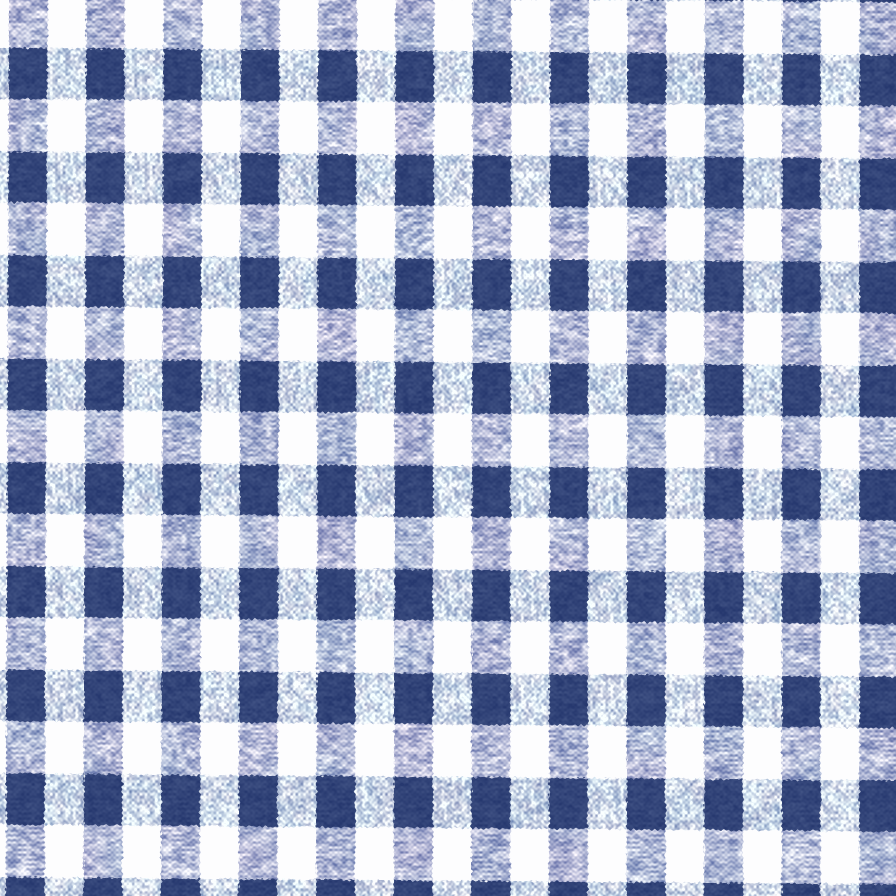
Give the GLSL for this pattern, as a WebGL 2 fragment shader.

```glsl
#version 300 es
precision highp float;
// Woven gingham: navy checks where two sets of bands cross on white cloth.
// Each band is a repeated distance to its centre line with ragged edges;
// the half-tone bands are speckled with stretched value noise and a fine weave.

uniform vec2 u_resolution;
out vec4 fragColor;

// Layout, in canvas units; rows are measured down from the top edge
const vec2 PERIOD = vec2(0.0863, 0.1157);   // one repeat across and down
const vec2 FIRST_EDGE = vec2(0.0100, 0.0534); // start of the first full band
const vec2 BAND_WIDTH = vec2(0.0430, 0.0568);
const float ROW_SLOPE = 0.0080;             // rows sag toward the right
const float COLUMN_SLOPE = 0.0035;          // left columns lean as they descend

// Cloth
const float WEAVE_COUNT = 170.0;            // weave dots per canvas width
const float THREAD_COUNT = 256.0;           // threads that roughen the edges
const float EDGE_RAGGED = 0.0022;
const float WEAVE_DEPTH = 0.13;
const vec2 COLUMN_GRAIN = vec2(190.0, 370.0); // streaks along the weft
const vec2 ROW_GRAIN = vec2(350.0, 290.0);
const float GRAIN_CONTRAST = 0.95;
const float COLUMN_LIGHTNESS = 0.50;
const float ROW_LIGHTNESS = 0.72;

// Colours
const vec3 WHITE = vec3(0.992, 0.992, 0.996);
const vec3 THREAD_BLUE = vec3(0.40, 0.46, 0.66);
const vec3 NAVY_DARK = vec3(0.150, 0.220, 0.435);
const vec3 NAVY_LIGHT = vec3(0.255, 0.325, 0.520);
const vec3 LILAC_CAST = vec3(0.015, -0.010, 0.010);
const vec3 CYAN_CAST = vec3(-0.030, 0.020, 0.020);

const float TAU = 6.28318;

float hash(vec2 p) {
    return fract(sin(dot(p, vec2(127.1, 311.7))) * 43758.5453);
}

float valueNoise(vec2 p) {
    vec2 cell = floor(p);
    vec2 f = smoothstep(0.0, 1.0, fract(p));
    float low = mix(hash(cell), hash(cell + vec2(1.0, 0.0)), f.x);
    float high = mix(hash(cell + vec2(0.0, 1.0)), hash(cell + vec2(1.0)), f.x);
    return mix(low, high, f.y);
}

// Fine grain plus a softer, larger mottling, centred on zero
float grain(vec2 p, vec2 scale) {
    float fine = valueNoise(p * scale) - 0.5;
    float coarse = valueNoise(p * scale * 0.37 + 17.0) - 0.5;
    return fine * 0.8 + coarse * 0.35;
}

// Coverage of a repeated band; raggedness shifts its edges thread by thread
float bandCoverage(float position, float period, float width, float ragged, float aa) {
    float fromCentre = abs(mod(position + 0.5 * (period - width), period) - 0.5 * period);
    float edge = fromCentre - 0.5 * width + ragged;
    return 1.0 - smoothstep(-aa, aa, edge);
}

// Irregular threads combined with the alternating over-and-under step
float edgeJitter(float along, float seed) {
    float thread = valueNoise(vec2(along * THREAD_COUNT, seed)) - 0.5;
    return EDGE_RAGGED * (thread + 0.25 * sin(TAU * WEAVE_COUNT * along));
}

void main() {
    vec2 uv = gl_FragCoord.xy / u_resolution;
    vec2 cloth = vec2(uv.x, 1.0 - uv.y);
    float aa = 0.8 / min(u_resolution.x, u_resolution.y);

    // Slight skew of the cloth
    vec2 position = cloth - FIRST_EDGE;
    position.x += COLUMN_SLOPE * cloth.y * (1.0 - cloth.x);
    position.y -= ROW_SLOPE * cloth.x;
    vec2 repeatId = floor(position / PERIOD);

    float column = bandCoverage(position.x, PERIOD.x, BAND_WIDTH.x,
                                edgeJitter(cloth.y, repeatId.x), aa);
    float row = bandCoverage(position.y, PERIOD.y, BAND_WIDTH.y,
                             edgeJitter(cloth.x, repeatId.y + 40.0), aa);

    // Weave and speckle
    vec2 wave = sin(TAU * WEAVE_COUNT * cloth);
    float weave = WEAVE_DEPTH * wave.x * wave.y;
    float columnGrain = grain(cloth, COLUMN_GRAIN);
    float rowGrain = grain(cloth + 3.7, ROW_GRAIN);
    float repeatShade = 0.06 * (hash(repeatId + 5.0) - 0.5);

    float columnTone = COLUMN_LIGHTNESS + repeatShade + weave + GRAIN_CONTRAST * columnGrain;
    float rowTone = ROW_LIGHTNESS + repeatShade + weave + GRAIN_CONTRAST * rowGrain;
    vec3 columnColor = mix(THREAD_BLUE, WHITE, clamp(columnTone, 0.0, 1.0));
    vec3 rowColor = mix(THREAD_BLUE, WHITE, clamp(rowTone, 0.0, 1.0));

    // Lilac and cyan casts drift over the half-tone bands
    columnColor += mix(LILAC_CAST, CYAN_CAST, valueNoise(cloth * 22.0) * 0.6);
    rowColor += CYAN_CAST * valueNoise(cloth * 90.0 + 9.0);

    float navyTone = 0.45 + 0.8 * columnGrain + 0.5 * rowGrain + weave + repeatShade;
    vec3 navy = mix(NAVY_DARK, NAVY_LIGHT, clamp(navyTone, 0.0, 1.0));

    // Layer the cloth: white ground, single bands, crossings
    vec3 withoutRow = mix(WHITE, columnColor, column);
    vec3 withRow = mix(rowColor, navy, column);
    fragColor = vec4(clamp(mix(withoutRow, withRow, row), 0.0, 1.0), 1.0);
}
```
